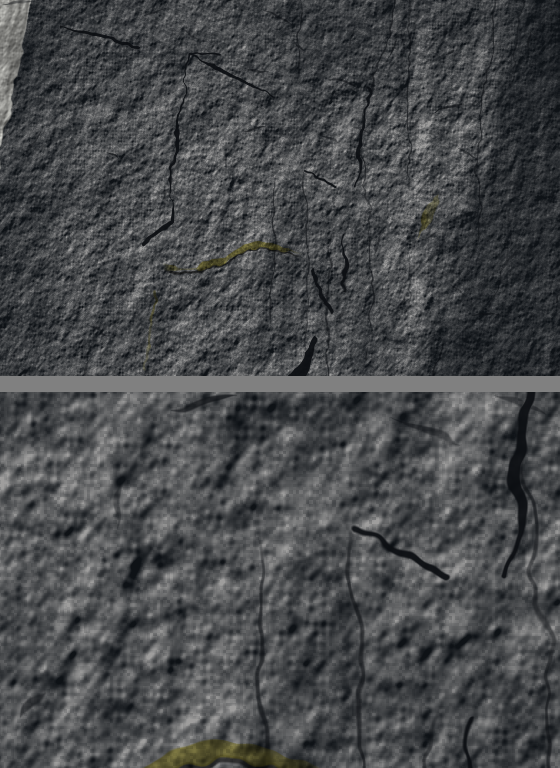
Top, the full canvas; bottom, a detail of the centre.
This texture is drawn by a Shadertoy shader. Its source:

```glsl
// A weathered granite cliff: grainy relief lit from the upper left, upright flutes
// and fissures, dark cracks, a slanted ridge with a shaded flank, and mossy seams.
// Relief is the slope of summed value noise; cracks are distances to warped segments.

#define ROCK_LIGHT 0.300
#define RELIEF_GAIN 1.05
#define FLANK_SHADE 0.42
#define STREAK_GAIN 0.20
#define CRACK_WIDTH 0.0034
#define CHIP_CELLS 8.0
#define CHIP_SHARE 0.42
#define CRACK_COLOR vec3(0.045, 0.055, 0.070)
#define MOSS_COLOR vec3(0.250, 0.235, 0.085)
#define PALE_COLOR vec3(0.600, 0.600, 0.585)

// Main cracks as start and end points, in units of canvas height
const vec4 CRACKS[11] = vec4[11](
    vec4(.155, .926, .252, .913), vec4(.252, .913, .359, .868),
    vec4(.581, .860, .508, .849), vec4(.508, .849, .475, .690),
    vec4(.475, .690, .450, .413), vec4(.450, .413, .388, .357),
    vec4(.508, .849, .733, .744), vec4(.814, .550, .895, .500),
    vec4(.911, .380, .919, .225), vec4(.833, .283, .888, .167),
    vec4(.979, .767, .950, .496));

float hash(vec2 p) {
    return fract(sin(dot(p, vec2(127.1, 311.7))) * 43758.55);
}

float noise(vec2 p) {
    vec2 i = floor(p), f = fract(p);
    f = f * f * (3.0 - 2.0 * f);
    return mix(mix(hash(i), hash(i + vec2(1, 0)), f.x),
               mix(hash(i + vec2(0, 1)), hash(i + vec2(1, 1)), f.x), f.y);
}

float fbm(vec2 p) {
    float sum = 0.0, amp = 0.5;
    for (int i = 0; i < 4; i++) {
        sum += amp * noise(p);
        p = mat2(1.6, 1.2, -1.2, 1.6) * p + 17.3;
        amp *= 0.5;
    }
    return sum;
}

// Slope of the rough surface towards the light, summed over grain sizes
float relief(vec2 p) {
    float sum = 0.0, freq = 13.0, amp = 0.45;
    vec2 toLight = 0.45 * normalize(vec2(-0.6, 0.8));
    for (int i = 0; i < 5; i++) {
        float turn = 0.35 * float(i) - 0.6;
        mat2 rot = mat2(cos(turn), sin(turn), -sin(turn), cos(turn));
        vec2 q = p * vec2(1.0, 0.85) * freq;
        sum += amp * (noise(rot * q + freq) - noise(rot * (q + toLight) + freq));
        freq *= 1.95;
        amp = min(amp * 1.3, 1.0);
    }
    return sum;
}

// Distance to a segment (x) and position along it from 0 to 1 (y)
vec2 segment(vec2 p, vec2 a, vec2 b) {
    vec2 ab = b - a;
    float t = clamp(dot(p - a, ab) / dot(ab, ab), 0.0, 1.0);
    return vec2(length(p - a - ab * t), t);
}

float stroke(float dist, float width) {
    float soft = max(0.0012, 0.7 / iResolution.y);
    return 1.0 - smoothstep(width - soft, width + soft, dist);
}

// Short tapered cracks scattered over a jittered grid
float chips(vec2 p) {
    float mask = 0.0;
    vec2 cell = floor(p * CHIP_CELLS);
    for (int k = 0; k < 9; k++) {
        vec2 id = cell + vec2(k % 3 - 1, k / 3 - 1);
        if (hash(id + 5.0) > CHIP_SHARE) continue;
        vec2 center = (id + vec2(hash(id + 1.7), hash(id + 9.2))) / CHIP_CELLS;
        float angle = mix(-0.7, 1.5, hash(id + 3.1));
        vec2 arm = vec2(cos(angle), sin(angle)) * mix(0.012, 0.045, hash(id + 6.4));
        vec2 s = segment(p, center - arm, center + arm);
        mask = max(mask, stroke(s.x, 0.0032 * sin(3.14 * s.y)) * mix(0.4, 0.9, hash(id)));
    }
    return mask;
}

void mainImage(out vec4 fragColor, in vec2 fragCoord) {
    vec2 p = fragCoord / iResolution.y;
    vec2 q = p + 0.018 * (vec2(noise(p * 20.0), noise(p * 20.0 + 40.0)) - 0.5)
               + 0.008 * (vec2(noise(p * 65.0), noise(p * 65.0 + 80.0)) - 0.5);

    // Broad light: dimmer at the top and left, dark beyond the ridge
    float ridge = q.x - (1.025 + 0.29 * p.y + 0.02 * sin(p.y * 11.0));
    float light = ROCK_LIGHT + 0.16 * (fbm(p * 3.5) - 0.47);
    light *= 1.0 - 0.20 * smoothstep(0.55, 1.0, p.y);
    light *= 1.0 - 0.18 * smoothstep(0.30, 0.0, p.x);
    light *= 1.0 - FLANK_SHADE * smoothstep(0.0, 0.16, ridge);

    // Upright stains and fluting, strongest right of the middle
    float fluted = smoothstep(0.45, 0.85, p.x);
    float streak = noise(vec2(q.x * 32.0 - p.y * 3.0, p.y * 3.0))
                 + noise(vec2(q.x * 75.0 - p.y * 5.0, p.y * 6.0)) - 1.0;
    light *= 1.0 + STREAK_GAIN * mix(0.5, 1.2, fluted) * streak;
    light *= 1.0 + RELIEF_GAIN * relief(p);
    light += 0.07 * (hash(floor(p * 340.0)) - 0.5) * light / ROCK_LIGHT;

    // Long fissures with one lit lip
    float dark = 0.85 * chips(q);
    for (int i = 0; i < 8; i++) {
        float n = float(i);
        float x = 0.74 + 0.085 * n + (p.y - 0.5) * 0.025 * (n - 1.5)
                + 0.08 * (noise(vec2(p.y * 3.0, n * 7.0)) - 0.5);
        float d = q.x - x;
        float shown = smoothstep(0.40, 0.70, noise(vec2(p.y * 4.5, n * 13.0 + 3.0)));
        dark = max(dark, 0.65 * shown * stroke(abs(d), 0.0018));
        light += 0.075 * shown * (d / 0.014) * exp(-d * d / 0.0002);
    }
    light += 0.09 * exp(-abs(ridge) * 110.0) * noise(p * 16.0);

    // Main cracks and the deep hollow at the foot
    float width = CRACK_WIDTH * mix(0.1, 1.8, noise(p * 17.0));
    for (int i = 0; i < 11; i++) {
        float d = segment(q, CRACKS[i].xy, CRACKS[i].zw).x;
        dark = max(dark, stroke(d, width));
    }
    vec2 hollow = segment(q, vec2(0.785, -0.01), vec2(0.845, 0.093));
    dark = max(dark, stroke(hollow.x, mix(0.022, 0.006, hollow.y)));

    // Cool shadows fading to neutral highlights
    light = clamp(light, 0.07, 0.62);
    vec3 color = light + vec3(-0.018, 0.0, 0.020) * (1.0 - light / 0.55);

    // Pale bare slab in the upper left corner
    float slab = 0.078 - 0.205 * (1.0 - p.y) - q.x + 0.008;
    float slabTone = 0.7 + 0.45 * noise(vec2(q.x * 90.0 - p.y * 18.0, p.y * 9.0));
    color = mix(color, PALE_COLOR * slabTone * (1.0 + 0.4 * relief(p)),
                smoothstep(-0.003, 0.003, slab));

    // Mossy seams: a wavy ledge, a patch by the ridge, an ochre line
    color = mix(color, CRACK_COLOR, 0.94 * dark);
    float span = smoothstep(0.43, 0.46, p.x) * smoothstep(0.81, 0.77, p.x);
    float ledge = q.y - 0.315 - 0.035 * sin((p.x - 0.6) * 14.0);
    float patchy = smoothstep(0.35, 0.65, noise(p * 24.0 + 6.0));
    color *= 1.0 - 0.6 * span * stroke(abs(ledge + 0.010), 0.003);
    float moss = span * stroke(abs(ledge), 0.002 + 0.007 * patchy);
    vec2 tuft = segment(q, vec2(1.108, 0.370), vec2(1.163, 0.486));
    moss = max(moss, stroke(tuft.x, 0.013 * sin(3.14 * tuft.y)));
    float seam = segment(q, vec2(0.382, 0.02), vec2(0.417, 0.225)).x;
    moss = max(moss, 0.7 * stroke(seam, 0.0035));
    color = mix(color, MOSS_COLOR * (0.35 + light * 2.6), 0.75 * moss * mix(0.5, 1.0, patchy));

    fragColor = vec4(color, 1.0);
}
```
